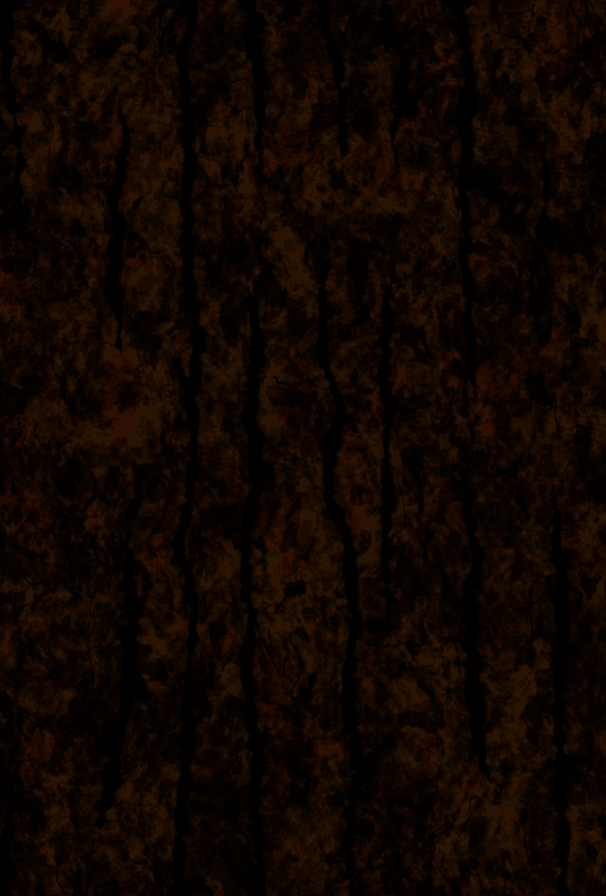
Give the GLSL for this texture, as a WebGL 1 fragment shader.

```glsl
precision highp float;
// Dark, furrowed tree bark with vertical fissures, crumbly plates and lichen flecks.

uniform vec2 u_resolution;

float hash(vec2 p) {
  return fract(sin(dot(p, vec2(127.1, 311.7))) * 43758.5453);
}

float noise(vec2 p) {
  vec2 i = floor(p), f = fract(p);
  f = f * f * (3.0 - 2.0 * f);
  return mix(mix(hash(i), hash(i + vec2(1.0, 0.0)), f.x),
             mix(hash(i + vec2(0.0, 1.0)), hash(i + vec2(1.0, 1.0)), f.x), f.y);
}

float fbm(vec2 p) {
  float sum = 0.0, amp = 0.533;
  for (int i = 0; i < 4; i++) {
    sum += amp * noise(p);
    p = mat2(0.8, 0.6, -0.6, 0.8) * p * 2.03 + 17.3;
    amp *= 0.5;
  }
  return sum;
}

// Long wandering fissures, one per column, fading in and out along their length
float fissures(vec2 p, float crumble) {
  float spacing = 0.082, depth = 0.0;
  float column = floor(p.x / spacing);
  for (int i = -1; i <= 1; i++) {
    float id = column + float(i);
    float seed = id * 13.7 + 5.0;
    float x = (id + 0.3 + 0.4 * hash(vec2(id, 3.0))) * spacing;
    x += 0.055 * (noise(vec2(seed, p.y * 3.5)) - 0.5);
    x += 0.022 * (noise(vec2(seed + 4.0, p.y * 13.0)) - 0.5);
    x += 0.007 * (noise(vec2(seed + 8.0, p.y * 45.0)) - 0.5);
    float open = smoothstep(0.32, 0.62, noise(vec2(seed + 2.0, p.y * 4.0)));
    float width = 0.0085 * open * (0.5 + 0.8 * noise(vec2(seed + 6.0, p.y * 16.0)));
    float d = abs(p.x - x) + 0.011 * (crumble - 0.5);
    float core = (1.0 - smoothstep(width * 0.6, width + 0.003, d)) * smoothstep(0.0, 0.3, open);
    float shade = 0.3 * open * (1.0 - smoothstep(0.0, 0.024, d));
    depth = max(depth, max(core, shade));
  }
  return depth;
}

// Short thin cracks along the level line of a noise field
float cracks(vec2 p) {
  float line = abs(fbm(p) - 0.5);
  return (1.0 - smoothstep(0.008, 0.035, line)) * smoothstep(0.4, 0.6, noise(p * 0.7 + 31.0));
}

// Sparse rounded lichen patches
float lichen(vec2 p, float crumble) {
  vec2 cell = floor(p * 9.0);
  vec2 center = 0.3 + 0.4 * vec2(hash(cell + 1.5), hash(cell + 7.5));
  float radius = 0.1 + 0.12 * hash(cell + 4.5);
  float d = length(fract(p * 9.0) - center) + 0.3 * (crumble - 0.5);
  return step(0.8, hash(cell + 9.5)) * (1.0 - smoothstep(radius - 0.04, radius + 0.03, d));
}

void main() {
  vec2 p = gl_FragCoord.xy / u_resolution.y;
  vec2 warped = p + 0.02 * (vec2(noise(p * 20.0), noise(p * 20.0 + 50.0)) - 0.5);

  // Relief: broad strips, plates and fine crumbs
  float strips = noise(vec2(warped.x * 13.0, warped.y * 3.0));
  float plates = fbm(warped * vec2(30.0, 19.0));
  float crumbs = fbm(warped * vec2(120.0, 95.0) + 9.0);
  float grain = noise(p * 330.0);
  float tone = 0.57 + 0.28 * (strips - 0.5) + 1.0 * (plates - 0.5)
             + 1.1 * (crumbs - 0.5) + 0.3 * (grain - 0.5);

  // Dark pits between the plates
  float pits = 1.0 - smoothstep(0.34, 0.43, fbm(warped * vec2(58.0, 40.0) + 70.0));
  tone -= 0.4 * pits;
  tone -= 0.3 * cracks(warped * vec2(26.0, 13.0));
  tone -= 0.22 * cracks(warped * vec2(22.0, 38.0) + 20.0);

  float patches = lichen(p, plates);
  tone += 0.2 * patches;

  // Colour ramp from black hollows to ochre ridges
  vec3 color = mix(vec3(0.012, 0.003, 0.0), vec3(0.05, 0.016, 0.0), smoothstep(0.05, 0.45, tone));
  color = mix(color, vec3(0.105, 0.043, 0.0), smoothstep(0.4, 0.67, tone));
  color = mix(color, vec3(0.165, 0.08, 0.003), smoothstep(0.67, 0.94, tone));

  // Rusty and olive tints
  float rust = smoothstep(0.55, 0.8, noise(p * vec2(38.0, 24.0) + 90.0));
  color *= mix(vec3(1.0), vec3(1.08, 0.8, 1.0), rust);
  color *= mix(vec3(1.0), vec3(1.0, 1.15, 1.0), patches);

  color *= 1.0 - 0.95 * fissures(p, crumbs);
  gl_FragColor = vec4(color, 1.0);
}
```
